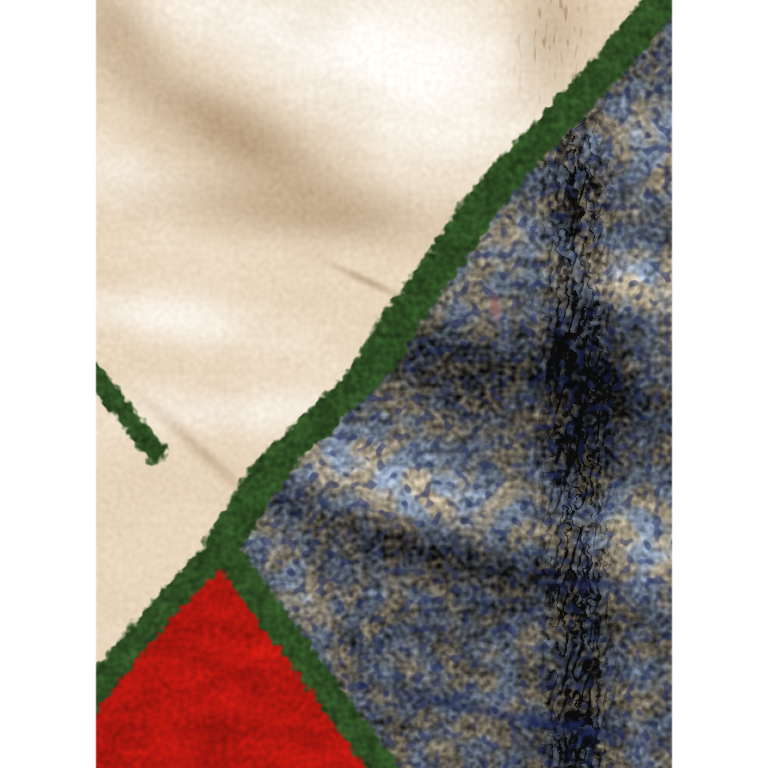
Write a three.js fragment shader that draws this texture.

```glsl
// A close view of a woven wool rug: a cream field, a blue-grey field and a red wedge
// parted by ragged green bands. Distances place the bands, soft tilted blobs light
// the folds, and layered gradient noise makes the pile, flecks and worn cracks.
#define CREAM vec3(0.91, 0.84, 0.74)
#define TAN vec3(0.62, 0.50, 0.36)
#define GREEN vec3(0.18, 0.30, 0.14)
#define RED vec3(0.69, 0.09, 0.06)
#define NAVY vec3(0.12, 0.16, 0.36)
#define MARGIN 0.125
#define BAND_HALF 0.021
#define ARM_HALF 0.018
#define SOFT 0.0035
#define FRAY 0.006
#define PILE 125.0
#define CRACK_X 0.752

varying vec2 vUv;

vec2 hashGradient(vec2 cell) {
  vec3 q = fract(vec3(cell.xyx) * vec3(0.1031, 0.1030, 0.0973));
  q += dot(q, q.yzx + 33.33);
  return fract((q.xx + q.yz) * q.zy) * 2.0 - 1.0;
}

float noise(vec2 p) {
  vec2 i = floor(p), f = fract(p);
  vec2 u = f * f * f * (f * (f * 6.0 - 15.0) + 10.0);
  vec2 e = vec2(0.0, 1.0);
  float low = mix(dot(hashGradient(i), f), dot(hashGradient(i + e.yx), f - e.yx), u.x);
  float high = mix(dot(hashGradient(i + e), f - e), dot(hashGradient(i + 1.0), f - 1.0), u.x);
  return 1.4 * mix(low, high, u.y);
}

float fbm(vec2 p) {
  float sum = 0.0, gain = 0.55;
  for (int i = 0; i < 4; i++) {
    sum += gain * noise(p);
    p = mat2(1.6, 1.2, -1.2, 1.6) * p + 7.3;
    gain *= 0.55;
  }
  return sum;
}

// Soft spot of light or shade, sheared so its long axis follows a slope
float blob(vec2 p, vec2 centre, vec2 radius, float slope) {
  vec2 d = p - centre;
  d.y -= slope * d.x;
  d /= radius;
  return exp(-dot(d, d));
}

float bump(float y, float centre, float width) {
  float t = (y - centre) / width;
  return exp(-t * t);
}

float segment(vec2 p, vec2 a, vec2 b) {
  vec2 ab = b - a;
  return length(p - a - ab * clamp(dot(p - a, ab) / dot(ab, ab), 0.0, 1.0));
}

float inside(float d) { return 1.0 - smoothstep(-SOFT, SOFT, d); }

// Signed distance to the long wavering diagonal, positive on its right
float diagonal(vec2 p) {
  float x = 0.13 + (p.y - 0.108) * 0.8225;
  x += 0.011 * bump(p.y, 0.277, 0.04) - 0.009 * bump(p.y, 0.395, 0.035);
  x += 0.015 * bump(p.y, 0.515, 0.05) - 0.018 * bump(p.y, 0.76, 0.10);
  return (p.x - x) * 0.773;
}

vec3 creamField(vec2 p) {
  float cloud = fbm(p * vec2(6.0, 10.0));
  float light = 0.95 * blob(p, vec2(0.52, 0.91), vec2(0.20, 0.13), -0.35)
    + 0.5 * blob(p, vec2(0.30, 0.97), vec2(0.12, 0.04), -0.2)
    + 0.65 * blob(p, vec2(0.20, 0.59), vec2(0.18, 0.032), -0.15)
    + 0.65 * blob(p, vec2(0.30, 0.465), vec2(0.14, 0.03), 0.0)
    + 0.5 * blob(p, vec2(0.16, 0.77), vec2(0.07, 0.05), -0.2);
  float shade = 0.62 * blob(p, vec2(0.31, 0.825), vec2(0.12, 0.05), -0.45)
    + 0.45 * blob(p, vec2(0.40, 0.725), vec2(0.17, 0.038), -0.1)
    + 0.4 * blob(p, vec2(0.15, 0.96), vec2(0.06, 0.06), -0.6)
    + 0.35 * blob(p, vec2(0.72, 0.96), vec2(0.05, 0.09), 0.0)
    + 0.35 * blob(p, vec2(0.27, 0.405), vec2(0.07, 0.012), -0.9)
    + 0.45 * blob(p, vec2(0.48, 0.633), vec2(0.045, 0.006), -0.45);
  vec3 c = mix(CREAM, vec3(1.0, 0.99, 0.97), clamp(light + 0.35 * cloud, 0.0, 1.0));
  c = mix(c, TAN, clamp(shade * (1.0 + 0.8 * cloud) - 0.15 * cloud, 0.0, 0.8));
  float streak = smoothstep(0.2, 0.5, noise(p * vec2(150.0, 45.0)));
  c = mix(c, TAN, 0.6 * streak * blob(p, vec2(0.72, 0.96), vec2(0.04, 0.09), 0.0));
  return c + 0.035 * noise(p * PILE);
}

vec3 greyField(vec2 p) {
  float pile = noise(p * PILE), tuft = fbm(p * vec2(45.0, 60.0));
  float fold = fbm(p * vec2(7.0, 14.0) + 3.0);
  float tone = 0.36 + 0.20 * fold + 0.22 * pile + 0.22 * tuft;
  tone += 0.30 * blob(p, vec2(0.52, 0.375), vec2(0.17, 0.055), -0.3)
    + 0.30 * blob(p, vec2(0.84, 0.30), vec2(0.08, 0.05), -0.2)
    + 0.28 * blob(p, vec2(0.83, 0.64), vec2(0.10, 0.045), -0.15)
    + 0.25 * blob(p, vec2(0.84, 0.82), vec2(0.09, 0.05), 0.1)
    + 0.16 * blob(p, vec2(0.65, 0.68), vec2(0.08, 0.07), 0.5)
    + 0.16 * blob(p, vec2(0.38, 0.25), vec2(0.05, 0.06), -1.0);
  tone -= 0.25 * blob(p, vec2(0.54, 0.285), vec2(0.17, 0.033), -0.32)
    + 0.15 * blob(p, vec2(0.62, 0.51), vec2(0.13, 0.07), -0.2)
    + 0.12 * blob(p, vec2(0.80, 0.48), vec2(0.12, 0.05), -0.2);
  // Worn vertical crease with short dark cracks
  float crease = bump(p.x, CRACK_X, 0.045) * smoothstep(0.92, 0.80, p.y);
  float crack = 1.0 - smoothstep(0.04, 0.22, abs(noise(p * vec2(95.0, 32.0) + tuft)));
  tone -= crease * (0.11 + 0.25 * crack);
  vec3 tint = mix(vec3(0.88, 0.98, 1.12), vec3(1.09, 1.02, 0.88),
    smoothstep(-0.3, 0.35, noise(p * 28.0) + 0.5 * fold));
  vec3 c = clamp(tone, 0.045, 0.92) * tint;
  float seam = blob(p, vec2(0.77, 0.24), vec2(0.06, 0.005), 0.0)
    + blob(p, vec2(0.70, 0.06), vec2(0.20, 0.008), -0.2);
  float fleck = smoothstep(0.05, 0.45, noise(p * 80.0 + 19.0));
  c = mix(c, NAVY, clamp(0.5 * fleck + 0.55 * seam, 0.0, 0.85));
  return mix(c, vec3(0.65, 0.42, 0.40), 0.8 * blob(p, vec2(0.645, 0.60), vec2(0.006, 0.016), -1.0));
}

void main() {
  vec2 p = vUv;
  float fray = FRAY * (noise(p * 75.0) + 0.6 * noise(p * 150.0));
  float side = diagonal(p) + fray;
  float arm = dot(p - vec2(0.302, 0.27), vec2(0.808, 0.589)) + fray;

  // Fields
  vec3 color = mix(greyField(p), creamField(p), inside(side));
  vec3 red = RED * (1.0 + 0.3 * fbm(p * vec2(16.0, 30.0)) + 0.16 * noise(p * PILE));
  color = mix(color, red, inside(-side) * inside(arm));

  // Green bands and the loose stroke
  float bandHalf = BAND_HALF * mix(0.82, 1.05, smoothstep(0.15, 0.4, p.y));
  float green = inside(abs(side) - bandHalf);
  green = max(green, inside(abs(arm) - ARM_HALF) * inside(-side));
  float stroke = segment(p, vec2(0.120, 0.515), vec2(0.203, 0.410)) + fray - 0.013;
  green = max(green, inside(stroke));
  float wool = 1.0 + 0.4 * fbm(p * 32.0) + 0.3 * noise(p * PILE);
  color = mix(color, GREEN * wool, green);

  // White margins
  float frame = smoothstep(-0.0015, 0.0015, 0.5 - MARGIN - abs(p.x - 0.5));
  gl_FragColor = vec4(mix(vec3(1.0), clamp(color, 0.0, 1.0), frame), 1.0);
}
```
